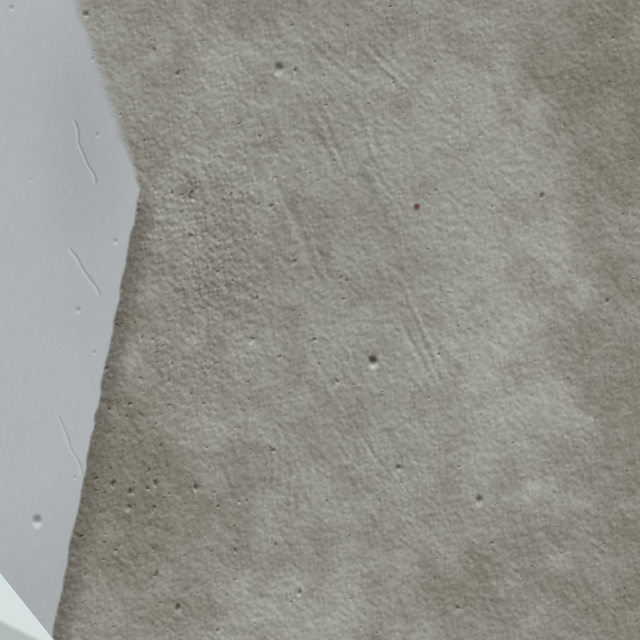
Write a WebGL 2 fragment shader that draws this texture.

```glsl
#version 300 es
precision highp float;
uniform vec2 u_resolution;
out vec4 fragColor;

const vec3 CEMENT = vec3(0.55, 0.545, 0.515);
const vec3 DUST = vec3(0.635, 0.635, 0.61);
const vec3 STAIN = vec3(0.475, 0.455, 0.405);
const vec3 SHADE = vec3(0.4, 0.39, 0.355);
const vec3 PAINT = vec3(0.68, 0.695, 0.705);

float hash(vec2 p) {
  vec3 q = fract(p.xyx * 0.1031);
  q += dot(q, q.yzx + 33.33);
  return fract((q.x + q.y) * q.z);
}

float noise(vec2 p) {
  vec2 i = floor(p), f = fract(p);
  f = f * f * (3.0 - 2.0 * f);
  return mix(mix(hash(i), hash(i + vec2(1, 0)), f.x),
             mix(hash(i + vec2(0, 1)), hash(i + vec2(1, 1)), f.x), f.y);
}

float fbm(vec2 p) {
  float sum = 0.0, amp = 0.5;
  for (int i = 0; i < 5; i++, amp *= 0.5) {
    sum += amp * noise(p);
    p = mat2(1.6, 1.2, -1.2, 1.6) * p + 7.3;
  }
  return sum;
}

float blob(vec2 p, vec2 center, vec2 radius) {
  vec2 d = (p - center) / radius;
  return exp(-dot(d, d));
}

float disc(vec2 d, float radius, float soft) {
  return 1.0 - smoothstep(radius - soft, radius + soft, length(d));
}

// Broken parallel trowel ridges
float grooves(vec2 p, vec2 center, float angle, vec2 size, float spacing) {
  vec2 d = p - center;
  float c = cos(angle), s = sin(angle);
  vec2 q = vec2(c * d.x + s * d.y, c * d.y - s * d.x);
  float across = q.y / spacing + 1.2 * noise(q * vec2(12, 40) + center * 50.0);
  float broken = smoothstep(0.4, 0.75, noise(vec2(q.x * 16.0, across * 1.3) + center * 91.0));
  return blob(q, vec2(0), size) * broken * sin(6.2832 * across);
}

// Hole with a dark upper wall and a lit lower lip
float pit(vec2 d, float radius, float px) {
  float soft = radius * 0.5 + px;
  return 0.6 * disc(d + vec2(0, radius * 1.6), radius, soft) - disc(d, radius, soft);
}

float scatterPits(vec2 p, float cells, float chance, float seed, float px) {
  vec2 id = floor(p * cells);
  vec2 jitter = 0.25 + 0.5 * vec2(hash(id + seed), hash(id + seed + 17.0));
  float size = hash(id + seed + 5.0);
  float radius = (0.04 + 0.09 * size * size) / cells;
  return step(hash(id + seed + 31.0), chance) * pit(p - (id + jitter) / cells, radius, px);
}

// Gritty surface height
float grain(vec2 p) {
  vec2 q = mat2(0.8, 0.6, -0.6, 0.8) * p;
  return 0.4 * noise(q * 55.0) + 0.55 * noise(p * 105.0 + 5.0) + 0.6 * noise(q * 200.0);
}

vec3 concrete(vec2 p, float gap, float px) {
  // Stains and dusty patches
  float cloud = fbm(p * 5.0) - 0.48, mottle = fbm(p * 24.0 + 4.0) - 0.48;
  float pale = 0.55 * blob(p, vec2(0.8, 0.5), vec2(0.13, 0.28))
    + 0.35 * blob(p, vec2(0.33, 0.93), vec2(0.09, 0.13))
    + 0.4 * blob(p, vec2(0.48, 0.04), vec2(0.14, 0.09))
    + 0.35 * blob(p, vec2(0.7, 0.88), vec2(0.13, 0.12))
    + 0.7 * blob(p, vec2(0.83, 0.235), vec2(0.02));
  float brown = 0.6 * smoothstep(0.82, 1.04, p.x + 0.2 * cloud)
    + 0.7 * blob(p, vec2(0.2, 0.23), vec2(0.15, 0.3))
    + 0.45 * blob(p, vec2(0.9, 0.88), vec2(0.1))
    + 0.35 * blob(p, vec2(0.72, 0.1), vec2(0.17, 0.1));
  vec3 col = mix(CEMENT, DUST, clamp(0.12 + pale + 0.6 * cloud + 0.9 * mottle, 0.0, 1.0));
  col = mix(col, STAIN, clamp(brown - 0.4 * cloud - mottle, 0.0, 0.85));

  // Shade beside the slab
  float below = 1.0 - smoothstep(0.66, 0.73, p.y);
  col = mix(col, SHADE, 0.75 * below * (1.0 - smoothstep(0.005, 0.045, gap)));

  // Fine relief and trowel marks
  float rough = blob(p, vec2(0.32, 0.62), vec2(0.1, 0.2));
  col += 0.125 * (0.9 + 0.7 * rough) * (grain(p) - grain(p + vec2(0.002, 0.004)));
  col += 0.055 * (noise(p * 256.0) - 0.5);
  col += 0.06 * (grooves(p, vec2(0.57, 0.91), -0.7, vec2(0.12, 0.065), 0.017)
    + grooves(p, vec2(0.55, 0.77), -1.15, vec2(0.12, 0.05), 0.019)
    + grooves(p, vec2(0.46, 0.65), -1.12, vec2(0.1, 0.03), 0.018)
    + grooves(p, vec2(0.66, 0.48), -1.1, vec2(0.1, 0.055), 0.017)
    + grooves(p, vec2(0.58, 0.3), -1.02, vec2(0.14, 0.045), 0.015)
    + 1.4 * grooves(p, vec2(0.638, 0.162), -0.68, vec2(0.03, 0.022), 0.012)
    + 0.6 * grooves(p, vec2(0.44, 0.2), -1.45, vec2(0.14, 0.035), 0.015));

  // Scattered pits, denser on the left, then the larger holes
  float band = max(rough, blob(p, vec2(0.22, 0.3), vec2(0.15, 0.25)));
  vec2 bent = p + 0.006 * noise(p * 130.0);
  for (float k = 0.0; k < 3.0; k++)
    col += 0.22 * scatterPits(bent + k * 0.013, 31.0 + 27.0 * k, 0.03 + 0.2 * band, 40.0 * k, px);
  col += 0.34 * pit(p - vec2(0.583, 0.438), 0.006, px);
  col += 0.24 * pit(p - vec2(0.436, 0.896), 0.006, px);
  col += 0.24 * pit(p - vec2(0.749, 0.221), 0.005, px);
  return mix(col, vec3(0.33, 0.2, 0.16), 0.8 * disc(p - vec2(0.651, 0.677), 0.0045, 0.003));
}

// Raised hairline with a dark and a lit side
float scratch(vec2 p, vec2 a, vec2 b, float px) {
  vec2 d = b - a, q = p - a + 0.006 * (noise(p * 40.0) - 0.5);
  q -= d * clamp(dot(q, d) / dot(d, d), 0.0, 1.0);
  return 0.6 * disc(q + vec2(0.003, 0.001), 0.0015, 0.001 + px) - disc(q, 0.001, 0.001 + px);
}

vec3 paintedSlab(vec2 p, float px) {
  vec3 col = PAINT + 0.03 * (fbm(p * 6.0) - 0.5) + 0.012 * (noise(p * 160.0) - 0.5);
  col -= 0.04 * blob(p, vec2(0.13, 0.8), vec2(0.06, 0.17)) + 0.025 * smoothstep(0.3, 0.0, p.y);
  col += 0.12 * (scratch(p, vec2(0.115, 0.81), vec2(0.15, 0.715), px)
    + scratch(p, vec2(0.11, 0.61), vec2(0.155, 0.54), px)
    + 0.7 * scratch(p, vec2(0.095, 0.35), vec2(0.13, 0.26), px));
  col += 0.2 * pit(p - vec2(0.058, 0.19), 0.006, px);
  return col + 0.12 * scatterPits(p, 30.0, 0.06, 9.0, px);
}

void main() {
  vec2 p = gl_FragCoord.xy / u_resolution;
  float px = 1.0 / min(u_resolution.x, u_resolution.y);
  // Slab outline: two slopes meeting at a corner
  float rise = p.y - 0.705;
  float edge = 0.217 + min(-0.34 * rise, 0.196 * rise) + 0.004 * noise(vec2(p.y * 60.0, 3.0));
  float soft = mix(0.0015, 0.01, smoothstep(0.7, 0.8, p.y)) + px;
  float gap = p.x - edge;
  vec3 col = mix(paintedSlab(p, px), concrete(p, gap, px), smoothstep(-soft, soft, gap));
  // Bright corner under the slab
  float fold = smoothstep(-0.006, 0.006, 0.03 - 0.5 * p.x - p.y);
  vec3 corner = mix(vec3(0.84, 0.88, 0.87), vec3(0.7, 0.73, 0.71), fold);
  col = mix(col, corner, smoothstep(-px, px, 0.105 - 1.25 * p.x - p.y));
  fragColor = vec4(clamp(col, 0.0, 1.0), 1.0);
}
```
